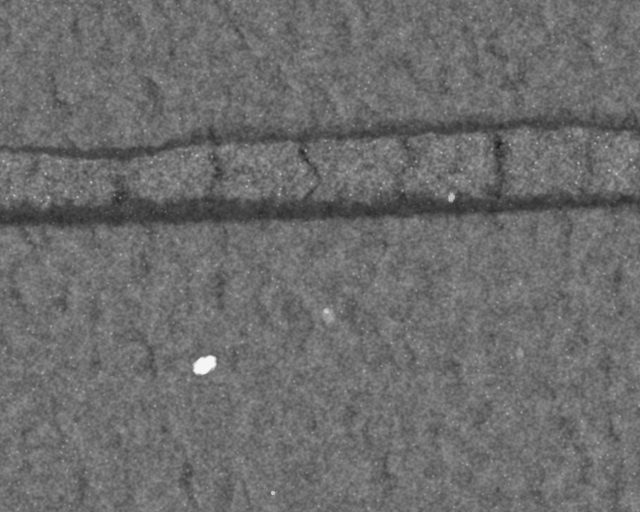
Write a WebGL 2 fragment shader that draws this texture.

```glsl
#version 300 es
precision highp float;
uniform vec2 u_resolution;
out vec4 fragColor;

const float ASPECT = 1.249;
const float CRACK_TONE = 0.265;
const float UPPER_TONE = 0.432;
const float STRIP_TONE = 0.452;
const float LOWER_TONE = 0.440;

vec2 hash2(vec2 cell) {
    uvec2 q = uvec2(ivec2(cell) + 4096);
    uint h = q.x * 73856093u ^ q.y * 19349663u;
    h = (h ^ (h >> 15)) * 2246822519u;
    h = (h ^ (h >> 13)) * 3266489917u;
    h ^= h >> 16;
    return vec2(h & 65535u, h >> 16) / 65535.0;
}
float gradientDot(vec2 cell, vec2 offset) {
    float angle = 6.28319 * hash2(cell).x;
    return dot(vec2(cos(angle), sin(angle)), offset);
}
float gradientNoise(vec2 p) {
    vec2 i = floor(p), f = fract(p), e = vec2(1.0, 0.0);
    vec2 w = f * f * f * (f * (f * 6.0 - 15.0) + 10.0);
    float low = mix(gradientDot(i, f), gradientDot(i + e, f - e), w.x);
    float high = mix(gradientDot(i + e.yx, f - e.yx), gradientDot(i + 1.0, f - 1.0), w.x);
    return mix(low, high, w.y);
}
float gauss(float x, float width) {
    return exp(-x * x / (width * width));
}

// Fine mottled grain, alternate layers turned to hide the lattice
float grain(vec2 p) {
    vec2 q = mat2(0.8, 0.6, -0.6, 0.8) * p;
    return 0.092 * gradientNoise(q * 150.0) + 0.090 * gradientNoise(p * 91.0 + 17.0)
         + 0.078 * gradientNoise(q * 47.0 + 5.0) + 0.070 * gradientNoise(p * 22.0 + 31.0);
}

// Short winding folds, one per jittered cell: dark groove, lit right flank
float folds(vec2 p, float lean) {
    vec2 size = vec2(0.078, 0.125), base = floor(p / size);
    float bend = 0.030 * gradientNoise(p * 15.0) + 0.014 * gradientNoise(p * 38.0);
    float tone = 0.0;
    for (int k = 0; k < 9; k++) {
        vec2 cell = base + vec2(k % 3 - 1, k / 3 - 1);
        vec2 jitter = hash2(cell + 19.0), shape = hash2(cell + 57.0);
        vec2 d = p - (cell + 0.1 + 0.8 * jitter) * size;
        d.x += (lean + 0.35 * (shape.y - 0.5)) * d.y + bend;
        float reach = mix(0.035, 0.085, shape.x);
        float along = smoothstep(reach, 0.2 * reach, abs(d.y)) * mix(0.45, 1.0, shape.y);
        float groove = gauss(d.x, d.x < 0.0 ? 0.011 : 0.006);
        tone += along * (0.028 * gauss(d.x - 0.018, 0.014) - 0.095 * groove);
    }
    return tone;
}

// Scattered bright points, one candidate per cell
float sparkles(vec2 p, float frequency, float threshold) {
    vec2 q = mat2(0.9, 0.436, -0.436, 0.9) * p * frequency, cell = floor(q);
    float d = length(fract(q) - 0.35 - 0.3 * hash2(cell).yx);
    return smoothstep(threshold, 1.0, hash2(cell + 211.0).x) * smoothstep(0.35, 0.0, d);
}

// Soft irregular particle
float particle(vec2 p, vec2 center, vec2 radius, float angle, float blur) {
    float c = cos(angle), s = sin(angle);
    vec2 q = mat2(c, -s, s, c) * (p - center) / radius;
    return smoothstep(1.0 + blur, 1.0 - blur, length(q) + 0.3 * gradientNoise(q * 1.7 + 9.0));
}

float upperCrackHeight(float x) {
    return 0.711 - 0.010 * smoothstep(0.0, 0.15, x) + 0.025 * smoothstep(0.24, 0.42, x)
         + 0.030 * smoothstep(0.45, 1.1, x) - 0.007 * smoothstep(1.1, 1.25, x);
}

// Transverse breaks spaced along the strip
float stripBreaks(vec2 p) {
    float dark = 0.0;
    for (float k = 0.0; k < 6.0; k++) {
        float x = 0.235 + 0.184 * k + 0.035 * gradientNoise(vec2(k * 3.7, p.y * 18.0));
        float width = 0.008 + 0.008 * hash2(vec2(k, 7.0)).x;
        dark += gauss(p.x - x, width) * (0.9 + gradientNoise(vec2(k + 0.4, p.y * 25.0)));
    }
    return dark;
}

void main() {
    vec2 p = gl_FragCoord.xy / u_resolution * vec2(ASPECT, 1.0);
    float t = p.x / ASPECT;
    float rough = 0.006 * gradientNoise(p * vec2(20.0, 9.0)) + 0.008 * gradientNoise(p * 52.0);
    float upper = p.y - upperCrackHeight(p.x) + rough;
    float lowerTop = p.y - (0.600 + 0.022 * t + 0.004 * gauss(t - 0.27, 0.15)) + 1.8 * rough;
    float lowerBottom = p.y - (0.557 + 0.012 * t + 0.028 * t * t) + 0.3 * rough;

    // Three surface regions
    float above = smoothstep(-0.004, 0.004, upper);
    float below = smoothstep(0.004, -0.004, lowerBottom);
    float strip = (1.0 - above) * (1.0 - below);
    float tone = mix(mix(STRIP_TONE, UPPER_TONE, above), LOWER_TONE, below);
    tone += grain(p) * (1.0 + 0.3 * strip);
    tone += folds(p, mix(0.10, 0.35, above)) * (1.0 - 0.6 * strip);
    tone -= 0.14 * stripBreaks(p) * strip;
    tone += 0.15 * sparkles(p, 80.0, 0.78) * (1.0 + 0.6 * strip);

    // Dark cracks with uneven, softened margins
    float upperHalf = 0.005 + 0.007 * gauss(p.x - 0.21, 0.11) + 0.003 * gauss(p.x - 0.9, 0.08);
    float upperCrack = smoothstep(upperHalf + 0.006, upperHalf - 0.005, abs(upper));
    upperCrack *= 0.95 - 0.35 * gauss(p.x - 0.42, 0.08);
    float lowerCrack = smoothstep(0.009, -0.014, lowerTop) * smoothstep(-0.008, 0.009, lowerBottom);
    tone -= 0.09 * gauss(upper - 0.009, 0.017) * smoothstep(0.25, 0.4, p.x);
    tone -= 0.04 * gauss(lowerTop, 0.016) + 0.03 * gauss(lowerBottom, 0.014);
    float crackTone = CRACK_TONE + 0.6 * grain(p) + 0.12 * sparkles(p, 95.0, 0.70);
    crackTone -= 0.03 * gauss(lowerBottom - 0.014, 0.012);
    tone = mix(tone, crackTone, max(upperCrack, 0.97 * lowerCrack));

    // Bright particles and pale deposits
    tone += 0.13 * particle(p, vec2(0.640, 0.382), vec2(0.012, 0.016), 0.2, 0.45);
    tone += 0.20 * particle(p, vec2(0.637, 0.393), vec2(0.005), 0.0, 0.5);
    tone += 0.15 * particle(p, vec2(1.015, 0.308), vec2(0.007, 0.011), 0.0, 0.5);
    tone = mix(tone, 0.74, particle(p, vec2(0.881, 0.614), vec2(0.006, 0.009), -0.3, 0.4));
    tone = mix(tone, 0.80, particle(p, vec2(0.533, 0.037), vec2(0.004), 0.0, 0.5));
    tone = mix(tone, 0.96, particle(p, vec2(0.400, 0.287), vec2(0.024, 0.016), 0.55, 0.2));
    fragColor = vec4(vec3(clamp(tone, 0.0, 1.0)), 1.0);
}
```
